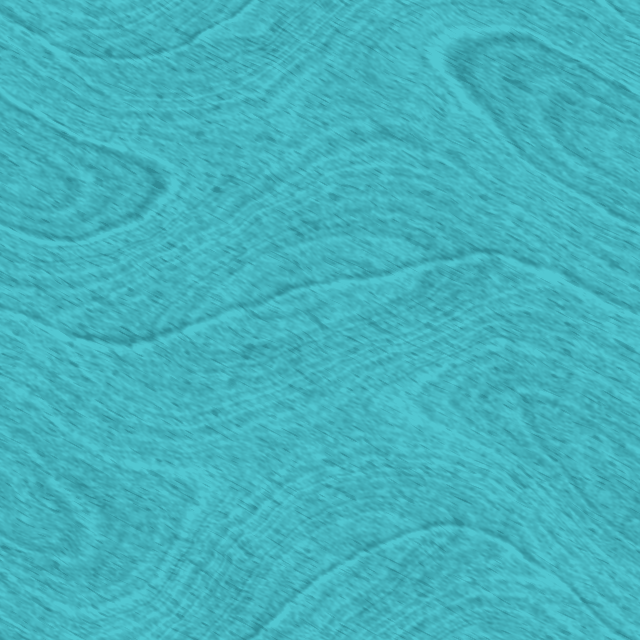
This texture is drawn by a Shadertoy shader. Its source:

```glsl
// Turquoise stained wood: contour bands of a wavy height field form the rings,
// a few embossed creases follow chosen levels, and short slanted fibres,
// made of stretched value noise, cover the whole surface.

const float TAU = 6.2831853;
const vec3 MID_TEAL = vec3(0.273, 0.697, 0.737);
const vec3 TONE_STEP = vec3(0.036, 0.060, 0.060);
const float GRAIN_ANGLE = 0.50;

float hash(vec2 p) {
    return fract(sin(dot(p, vec2(127.1, 311.7))) * 43758.5453);
}

// Smooth value noise, centred on zero
float noise(vec2 p) {
    vec2 cell = floor(p);
    vec2 f = fract(p);
    vec2 u = f * f * (3.0 - 2.0 * f);
    float low = mix(hash(cell), hash(cell + vec2(1.0, 0.0)), u.x);
    float high = mix(hash(cell + vec2(0.0, 1.0)), hash(cell + 1.0), u.x);
    return mix(low, high, u.y) - 0.5;
}

// Coordinates along (x) and across (y) the fibres
vec2 alongGrain(vec2 p, float angle) {
    float c = cos(angle);
    float s = sin(angle);
    return vec2(c * p.x - s * p.y, s * p.x + c * p.y);
}

// Uneven ring edges, feathered in the fibre direction
vec2 warp(vec2 p, vec2 grain, float angle) {
    vec2 fibre = vec2(cos(angle), -sin(angle));
    vec2 broad = vec2(noise(p * 5.0), noise(p * 5.0 + 31.0));
    vec2 fine = vec2(noise(p * 17.0 + 7.0), noise(p * 17.0 + 53.0));
    float feather = noise(grain * vec2(9.0, 80.0));
    return p + 0.045 * broad + 0.012 * fine + 0.006 * feather * fibre;
}

// Height of a point above the wavy valley lines, in canvas units
float valleyPhase(vec2 p) {
    float amplitude = 0.10 + 0.04 * cos(TAU * (p.y - 0.05));
    return p.y - 0.04 - amplitude * sin(TAU * (p.x - 0.42));
}

// Two rows of slanted oval hills separated by valleys
float hills(vec2 p, float phase) {
    return 0.35 * cos(TAU * (p.x + 0.02)) - 0.5 * cos(2.0 * TAU * phase);
}

// Embossed line: light on the negative side, dark on the positive side
float crease(float d, float width) {
    float x = d / width;
    return -2.3 * x * exp(-x * x);
}

// Soft pale line
float paleLine(float d, float width) {
    float x = d / width;
    return exp(-x * x);
}

// Growth bands: soft tones plus repeated pale crests with dark inner sides
float rings(float height, float spacing) {
    float wide = noise(vec2(height * 7.0, 3.5));
    float medium = noise(vec2(height * 17.0, 11.5));
    float thin = noise(vec2(height * 40.0, 23.5));
    float level = height / spacing + 0.6 * noise(vec2(height * 9.0, 47.5));
    float offset = fract(level) - 0.5;
    float strength = 0.45 + 0.55 * hash(vec2(floor(level), 5.0));
    float crest = paleLine(offset + 0.08, 0.15) - 0.8 * paleLine(offset - 0.22, 0.13);
    return 0.6 * wide + 0.7 * medium + 0.6 * thin + 0.85 * strength * crest;
}

// Fine streaks with scattered darker dashes
float fibres(vec2 grain) {
    vec2 bent = grain + vec2(0.0, 0.008 * noise(grain * 18.0));
    float streaks = 1.1 * noise(bent * vec2(65.0, 250.0));
    streaks += 1.5 * noise(bent * vec2(120.0, 330.0) + 17.0);
    streaks += 0.9 * noise(bent * vec2(210.0, 290.0) + 29.0);
    streaks += 0.5 * noise(bent * vec2(18.0, 120.0) + 41.0);
    float dash = noise(bent * vec2(48.0, 260.0) + 67.0);
    return streaks - 1.3 * smoothstep(0.20, 0.42, dash);
}

void mainImage(out vec4 fragColor, in vec2 fragCoord) {
    vec2 p = fragCoord / iResolution.xy;
    vec2 grain = alongGrain(p, GRAIN_ANGLE);
    vec2 q = warp(p, grain, GRAIN_ANGLE);

    // Ring field
    float phase = valleyPhase(q);
    float height = hills(q, phase) + 0.05 * noise(grain * vec2(7.0, 16.0));
    float tone = 0.12 + rings(height, 0.125);

    // Creases along the valleys and around the hills
    float valley = 0.5 * (fract(2.0 * phase + 0.5) - 0.5);
    float upperRow = smoothstep(0.50, 0.60, fract(phase));
    upperRow *= 1.0 - smoothstep(0.95, 1.0, fract(phase));
    tone += 1.35 * crease(valley, 0.0075);
    tone += 1.50 * upperRow * crease(height - 0.42, 0.040);
    tone += 0.80 * (1.0 - upperRow) * paleLine(height - 0.29, 0.025);
    tone += 0.45 * paleLine(height - 0.08, 0.022);
    tone -= 0.35 * paleLine(height - 0.17, 0.035);

    // Surface fibres and broad cloudy patches
    tone += 1.05 * fibres(grain);
    tone += 0.45 * noise(grain * vec2(6.0, 15.0) + 83.0);

    vec3 color = MID_TEAL + TONE_STEP * clamp(tone, -2.4, 1.4);
    fragColor = vec4(color, 1.0);
}
```
